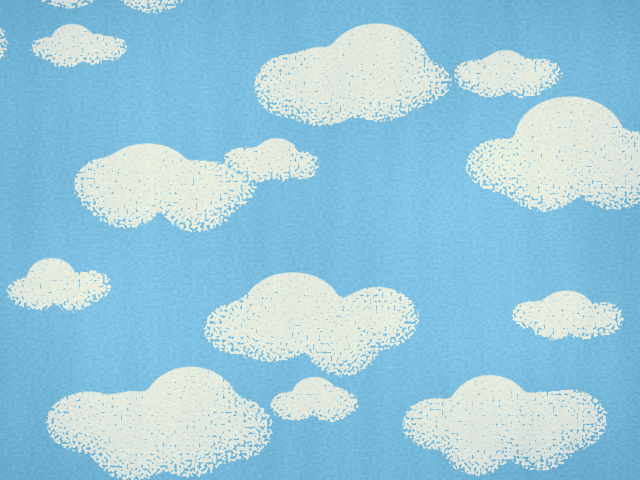
This pattern is drawn by a Shadertoy shader. Its source:

```glsl
const vec3 SKY_LIGHT = vec3(0.53, 0.79, 0.92);
const vec3 SKY_DEEP = vec3(0.40, 0.66, 0.79);
const vec3 CLOUD_LIGHT = vec3(0.935, 0.955, 0.88);
const vec3 CLOUD_DEEP = vec3(0.825, 0.86, 0.855);
const vec2 CELL = vec2(0.444, 0.25);       // one cloud per cell, canvas height = 1
const vec2 CELL_JITTER = vec2(0.24, 0.10);
const float LARGE_SIZE = 0.200;            // half widths
const float SMALL_SIZE = 0.108;
const float SIZE_VARIATION = 0.35;
const int LOBES = 5;
const float LOBE_BLEND = 0.07;
const float GRAIN_FREQUENCY = 160.0;
const float GRAIN_BIAS = 0.50;
const float STIPPLE_STRENGTH = 0.53;
const float STIPPLE_DEPTH = 0.42;          // reach from the rim, in half widths
const float FRAY = 0.008;
const vec2 WEAVE_FREQUENCY = vec2(125.0, 185.0);
const vec2 STREAK_FREQUENCY = vec2(24.0, 3.0);
const vec2 PATCH_FREQUENCY = vec2(2.3, 2.9);
const float WEAVE_STRENGTH = 0.40;
const float STREAK_STRENGTH = 0.16;
const float PATCH_STRENGTH = 0.40;
const float CENTER_TONE = 0.83;
const float VIGNETTE = 0.40;

vec2 hash2(vec2 p) {
    uvec2 q = uvec2(ivec2(floor(p))) * uvec2(1597u, 3812u) + 7919u;
    uint n = (q.x ^ (q.y * 2741u)) * 747796u;
    n = (n ^ (n >> 15)) * 277803u;
    n ^= n >> 13;
    uint m = (n ^ (n >> 7)) * 91193u;
    m ^= m >> 16;
    return vec2(n & 65535u, m & 65535u) / 65535.0;
}

float gradientDot(vec2 corner, vec2 offset) {
    float angle = 6.2832 * hash2(corner).x;
    return dot(vec2(cos(angle), sin(angle)), offset);
}

float gradientNoise(vec2 p) {
    vec2 i = floor(p), f = fract(p);
    vec2 u = f * f * f * (f * (f * 6.0 - 15.0) + 10.0);
    vec2 e = vec2(1.0, 0.0);
    return mix(mix(gradientDot(i, f), gradientDot(i + e, f - e), u.x),
               mix(gradientDot(i + e.yx, f - e.yx), gradientDot(i + 1.0, f - 1.0), u.x), u.y);
}

float ellipseDistance(vec2 p, vec2 radius) {
    float k = length(p / radius);
    return k * (k - 1.0) / max(length(p / (radius * radius)), 1e-3);
}

float blendedMin(float a, float b, float k) {
    float h = max(k - abs(a - b), 0.0) / k;
    return min(a, b) - 0.25 * h * h * k;
}

// Union of lobes: leaning crown in the middle, low bulges beside it, rounded ends
float cloudDistance(vec2 p, vec2 seed) {
    float lean = 0.45 * (hash2(seed).x - 0.5);
    float d = 1e3;
    for (int i = 0; i < LOBES; i++) {
        float t = 2.0 * float(i) / float(LOBES - 1) - 1.0;
        float arch = 1.0 - t * t;
        vec2 random = hash2(seed * 7.0 + vec2(float(i) * 31.0, 113.0)) - 0.5;
        float lift = i % 2 == 1 ? -0.09 : 0.14 * arch - 0.03;
        vec2 center = vec2(0.64 * t + (i == 2 ? lean : 0.0), lift) + random * vec2(0.16, 0.14);
        vec2 radius = vec2(0.35, 0.27) + arch * vec2(0.10, 0.11) + 0.10 * random.yx;
        d = blendedMin(d, ellipseDistance(p - center, radius), LOBE_BLEND);
    }
    return d;
}

// Lays the cloud of one cell over the ink printed so far
float printCloud(float ink, vec2 p, vec2 cell, float grain, float pixel) {
    vec2 random = hash2(cell + 41.0);
    vec2 shape = hash2(cell + vec2(87.0, 19.0));
    bool large = mod(cell.x + cell.y, 2.0) < 0.5;
    float size = (large ? LARGE_SIZE : SMALL_SIZE) * (1.0 + SIZE_VARIATION * (shape.x - 0.5));
    vec2 center = (cell + 0.5) * CELL + (random - 0.5) * CELL_JITTER;
    vec2 q = (p - center) / size;
    if (abs(q.x) > 1.4 || abs(q.y) > 1.0) return ink;

    // Stipple gathers at the sides and underside, leaving a clean crown
    float d = cloudDistance(q, cell + 53.0);
    float side = abs(q.x + 0.4 * (shape.y - 0.5));
    float shade = clamp(0.22 + 0.75 * side - 1.1 * q.y, 0.0, 1.0);
    float rim = 1.0 - smoothstep(-0.1, STIPPLE_DEPTH, -d);
    float threshold = grain + GRAIN_BIAS - STIPPLE_STRENGTH * shade * rim;
    float softness = clamp(0.5 * GRAIN_FREQUENCY * pixel, 0.04, 0.3);
    float dots = smoothstep(-softness, softness, threshold);
    float edge = d * size - FRAY * grain * shade;
    return mix(ink, dots, 1.0 - smoothstep(-pixel, pixel, edge));
}

void mainImage(out vec4 fragColor, in vec2 fragCoord) {
    float pixel = 1.0 / iResolution.y;
    vec2 p = fragCoord * pixel;

    // Clouds
    float grain = gradientNoise(p * GRAIN_FREQUENCY);
    vec2 home = floor(p / CELL);
    float ink = 0.0;
    for (int y = -1; y <= 1; y++)
        for (int x = -1; x <= 1; x++)
            ink = printCloud(ink, p, home + vec2(x, y), grain, pixel);

    // Cloth: fine threads, faint upright streaks, soft patches, darker corners
    vec2 fromCenter = 2.0 * fragCoord / iResolution.xy - 1.0;
    float tone = CENTER_TONE - VIGNETTE * dot(fromCenter, fromCenter)
               + WEAVE_STRENGTH * gradientNoise(p * WEAVE_FREQUENCY + 300.0)
               + STREAK_STRENGTH * gradientNoise(p * STREAK_FREQUENCY + 700.0)
               + PATCH_STRENGTH * gradientNoise(p * PATCH_FREQUENCY + 500.0);
    tone = clamp(tone, 0.0, 1.1);

    vec3 sky = mix(SKY_DEEP, SKY_LIGHT, tone);
    vec3 cloud = mix(CLOUD_DEEP, CLOUD_LIGHT, tone);
    fragColor = vec4(mix(sky, cloud, ink), 1.0);
}
```
